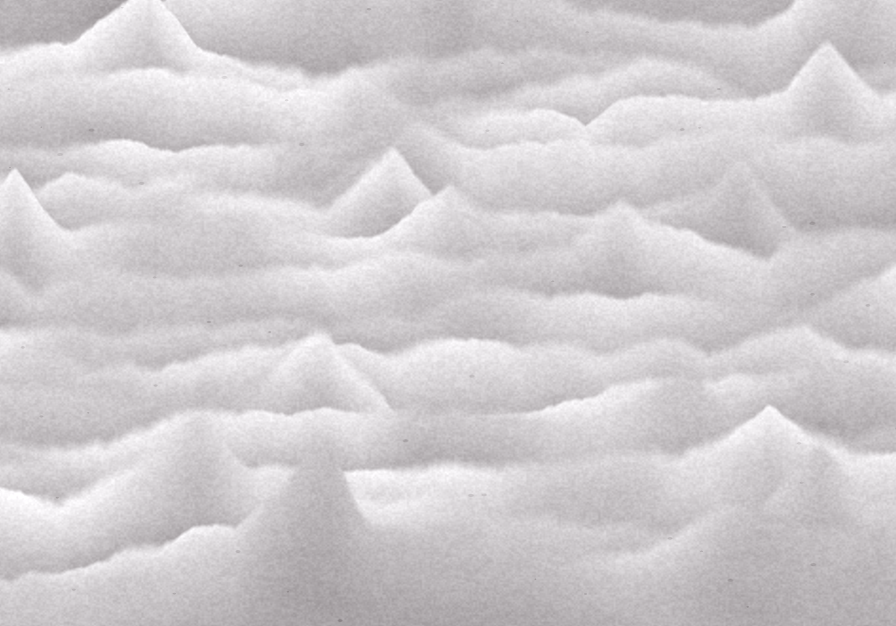
Give the GLSL for this pattern, as a WebGL 2 fragment shader.

```glsl
#version 300 es
precision highp float;

uniform vec2 u_resolution;
out vec4 fragColor;

#define LAYERS 15
#define TOP_RIDGE 0.98
#define SPACING 0.0605
#define WAVE 0.11
#define PEAK_CELL 0.56
#define PEAK_CHANCE 0.4
#define FADE_DEPTH 0.085
#define HALO 0.06
#define GRAIN 0.12

const vec3 SHADOW = vec3(0.66, 0.64, 0.65);
const vec3 LIGHT = vec3(0.93, 0.92, 0.93);

float hash(vec2 p) {
    vec3 q = fract(vec3(p.xyx) * 0.1031);
    q += dot(q, q.yzx + 33.33);
    return fract((q.x + q.y) * q.z);
}

float noise(vec2 p) {
    vec2 i = floor(p), f = fract(p);
    f = f * f * (3.0 - 2.0 * f);
    return mix(mix(hash(i), hash(i + vec2(1, 0)), f.x),
               mix(hash(i + vec2(0, 1)), hash(i + vec2(1, 1)), f.x), f.y);
}

float fbm(vec2 p) {
    float sum = 0.0, amp = 0.5;
    for (int i = 0; i < 4; i++) {
        sum += amp * noise(p);
        p = p * 2.1 + 17.3;
        amp *= 0.5;
    }
    return sum / 0.9375;
}

// One optional lopsided summit per cell, with concave flanks
float summit(float x, float layer) {
    float s = x / PEAK_CELL + hash(vec2(layer, 71.0));
    vec2 id = vec2(floor(s), layer * 7.0 + 3.0);
    float side = (fract(s) - mix(0.35, 0.65, hash(id + 11.0))) * PEAK_CELL;
    float width = mix(0.09, 0.17, hash(id + 23.0));
    width *= side < 0.0 ? 1.0 : mix(0.55, 1.0, hash(id + 31.0));
    float u = sqrt(side * side / (width * width) + 0.004);
    float height = mix(0.05, 0.13, hash(id + 41.0));
    return step(hash(id), PEAK_CHANCE) * height * pow(max(1.0 - u, 0.0), 1.3);
}

float ridge(float x, float layer) {
    float seed = layer * 13.7;
    float rolling = noise(vec2(x * 2.6 + seed, seed)) - 0.5;
    float humps = abs(noise(vec2(x * 6.0 - seed, seed + 5.0)) - 0.5) - 0.2;
    float jags = fbm(vec2(x * 20.0 + seed, seed + 9.0)) - 0.5;
    return TOP_RIDGE - SPACING * layer + WAVE * rolling + 0.07 * humps
         + 0.03 * jags + summit(x, layer);
}

// Paper tooth: fine round grain with a few sideways fibres
float paper(vec2 p) {
    float tooth = noise(p * vec2(210.0, 250.0)) + noise(p * vec2(330.0, 350.0) + 40.0);
    float fibre = noise(vec2(p.x * 80.0 + p.y * 25.0, p.y * 170.0));
    return 0.4 * tooth + 0.2 * fibre - 0.5;
}

float specks(vec2 p) {
    vec2 s = p * vec2(38.0, 46.0);
    vec2 id = floor(s);
    vec2 offset = fract(s) - 0.3 - 0.4 * vec2(hash(id + 3.0), hash(id + 8.0));
    float size = mix(0.06, 0.17, hash(id + 15.0));
    float spot = 1.0 - smoothstep(size * 0.4, size, length(offset * vec2(0.7, 1.0)));
    return spot * step(0.975, hash(id));
}

void main() {
    vec2 p = gl_FragCoord.xy / u_resolution.y;
    float pixel = 1.0 / u_resolution.y;
    float tone = 0.72 + 0.08 * (fbm(p * 4.0) - 0.5);

    // Ridges from far to near, each bright at the crest and fading into mist
    for (int i = 0; i < LAYERS; i++) {
        float layer = float(i);
        float front = step(float(LAYERS) - 1.5, layer);
        float depth = ridge(p.x, layer) - p.y;
        float below = max(depth, 0.0);
        float lit = smoothstep(0.3, 0.8, noise(vec2(p.x * 3.6 + layer * 5.3, layer + 60.0)));
        float sharp = lit * smoothstep(0.2, 0.7, noise(vec2(p.x * 9.0, layer + 90.0)));
        float soft = max(mix(0.015, 0.004, sharp), pixel);

        // Lit stretches hold a broad glow, the nearest ridge only a thin rim
        float crest = 0.83 + 0.11 * lit - 0.06 * front;
        float fade = FADE_DEPTH * mix(0.9, 1.2, lit);
        float body = mix(0.69, crest, exp(-below * below / (fade * (below + 0.03))));
        body += (0.03 + 0.07 * front) * lit * exp(-below / mix(0.025, 0.011, front));
        body += 0.09 * (fbm(p * vec2(5.0, 10.0) + layer * 3.1) - 0.5);

        tone -= HALO * (0.3 + 0.7 * lit) * exp(-max(-depth, 0.0) / 0.04);
        tone = mix(tone, body, smoothstep(-soft, soft, depth));
    }

    // Darker foot of the sheet, then paper surface
    tone -= 0.04 * (1.0 - smoothstep(0.0, 0.2, p.y));
    tone += 0.012 + GRAIN * paper(p) - 0.1 * specks(p);

    vec3 color = mix(SHADOW, LIGHT, (tone - 0.65) / 0.28);
    fragColor = vec4(clamp(color, 0.0, 1.0), 1.0);
}
```
